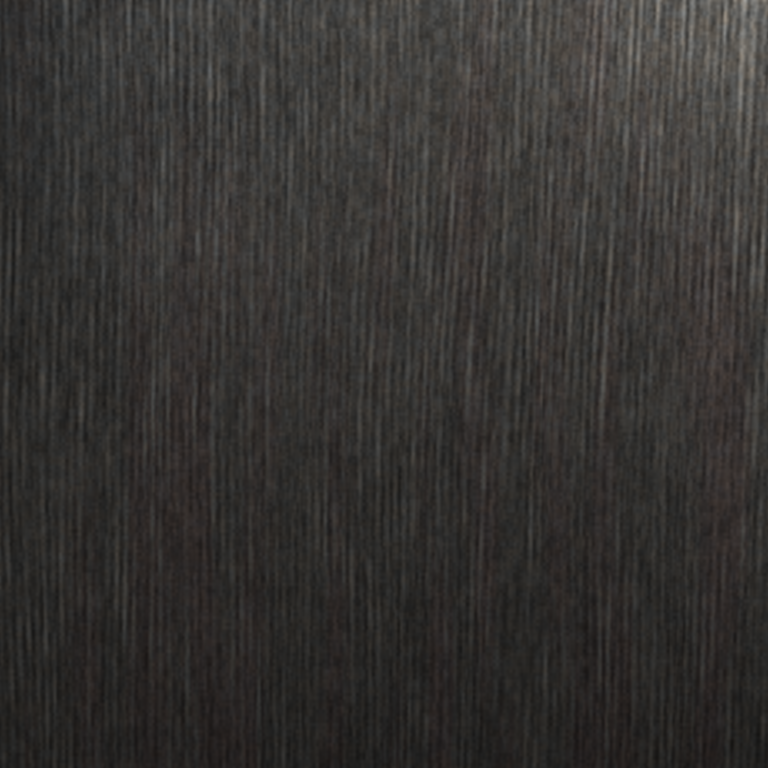
This texture is drawn by a Shadertoy shader. Its source:

```glsl
// Dark stained wood veneer with fine, broken vertical grain under a soft light from the upper right.

const vec3 NEUTRAL_TINT = vec3(1.025, 1.0, 0.955);
const vec3 RED_TINT     = vec3(1.11, 0.965, 0.94);
const vec3 COOL_TINT    = vec3(0.985, 1.005, 1.01);
const float LOW_LIGHT   = 0.133;  // brightness at the bottom edge
const float HIGH_LIGHT  = 0.272;  // brightness at the top edge
const float CORNER_GLOW = 0.14;
const float GRAIN_COUNT = 172.0;  // light and dark columns across the canvas
const float RULED_DEPTH = 0.165;
const float STREAK_DEPTH = 0.25;
const float FIBRE_DEPTH = 0.28;
const float SPECK_DEPTH = 0.20;

float hash(vec2 cell) {
    uvec2 q = uvec2(ivec2(cell) + 4096);
    uint h = q.x * 1597334677u ^ q.y * 3812015801u;
    h = (h ^ (h >> 15)) * 2246822519u;
    h = (h ^ (h >> 13)) * 3266489917u;
    return float((h ^ (h >> 16)) >> 8) / 16777216.0;
}

float noise(vec2 p) {
    vec2 i = floor(p), f = fract(p);
    f = f * f * (3.0 - 2.0 * f);
    float low  = mix(hash(i), hash(i + vec2(1, 0)), f.x);
    float high = mix(hash(i + vec2(0, 1)), hash(i + vec2(1, 1)), f.x);
    return mix(low, high, f.y);
}

// Each column is shifted along the grain so streak ends do not line up.
float columnNoise(float column, float y) {
    return noise(vec2(column, y + 9.0 * hash(vec2(column, 77))));
}

float streaks(vec2 p) {
    float column = floor(p.x);
    float f = smoothstep(0.0, 1.0, fract(p.x));
    return mix(columnNoise(column, p.y), columnNoise(column + 1.0, p.y), f) - 0.5;
}

// Even columns carry sparse broken light dashes, odd columns steadier dark pores.
float grainColumn(float column, float y) {
    float run = columnNoise(column, y);
    float dash = columnNoise(column + 2000.0, y * 2.6);
    float strength = 0.6 * run + 0.4 * dash;
    bool isDark = mod(column, 2.0) > 0.5;
    return isDark ? -0.3 - 0.75 * strength : 3.0 * strength * strength - 0.15;
}

float ruledGrain(vec2 p) {
    float column = floor(p.x);
    float f = smoothstep(0.0, 1.0, fract(p.x));
    return mix(grainColumn(column, p.y), grainColumn(column + 1.0, p.y), f);
}

// Bends the grain: nearly upright on the left, leaning on the right.
vec2 bendGrain(vec2 uv) {
    float lean = 0.035 * smoothstep(0.4, 0.65, uv.x);
    float sway = 0.010 * (noise(uv * vec2(4.0, 2.5) + 31.0) - 0.5);
    float spacing = 0.009 * (noise(uv * vec2(22.0, 2.0) + 71.0) - 0.5);
    return vec2(uv.x - lean * (uv.y - 0.5) + sway + spacing, uv.y);
}

float lighting(vec2 uv) {
    float light = mix(LOW_LIGHT, HIGH_LIGHT, pow(uv.y, 1.05));
    light += CORNER_GLOW * exp(-6.0 * length((uv - 1.0) * vec2(0.8, 1.5)));
    light += 0.022 * smoothstep(0.65, 1.0, uv.x) * smoothstep(0.0, 0.5, uv.y);
    light -= 0.085 * exp(-6.0 * uv.x) * smoothstep(0.1, 1.0, uv.y);
    vec2 sheen = (uv - vec2(0.22, 0.68)) / vec2(0.2, 0.07);
    light += 0.014 * exp(-dot(sheen, sheen));
    return light;
}

void mainImage(out vec4 fragColor, in vec2 fragCoord) {
    vec2 uv = fragCoord / iResolution.xy;
    vec2 wood = bendGrain(uv);

    // Ruled grain, irregular streaks, short fibres and specks
    float ruled = ruledGrain(wood * vec2(GRAIN_COUNT, 9.0));
    float streak = 0.75 * streaks(wood * vec2(GRAIN_COUNT * 1.3, 18.0) + vec2(300, 0))
                 + 0.25 * streaks(wood * vec2(GRAIN_COUNT * 0.45, 4.0) + vec2(600, 0));
    float figure = mix(0.7, 1.3, noise(uv * vec2(9.0, 6.0) + 50.0));
    float fibre = noise(wood * vec2(240.0, 65.0) + 100.0) - 0.5;
    float speck = noise(uv * 230.0 + 200.0) - 0.5;
    float shade = 0.99 + figure * (RULED_DEPTH * ruled + STREAK_DEPTH * streak)
                + FIBRE_DEPTH * fibre + SPECK_DEPTH * speck;

    // Reddish veins in the dark lines, strongest low down
    float redness = streaks(wood * vec2(34.0, 3.0) + vec2(900, 0)) + 0.5 - 0.22 * ruled;
    redness = smoothstep(0.3, 0.95, redness) * mix(0.95, 0.35, uv.y);
    float coolness = 0.6 * smoothstep(0.7, 0.0, uv.x) * smoothstep(0.3, 1.0, uv.y);
    vec3 tint = mix(NEUTRAL_TINT, COOL_TINT, coolness);
    tint = mix(tint, RED_TINT, redness);
    tint += 0.08 * (noise(uv * 110.0 + 400.0) - 0.5) * vec3(1.0, 0.0, -1.0);

    fragColor = vec4(lighting(uv) * shade * tint, 1.0);
}
```
